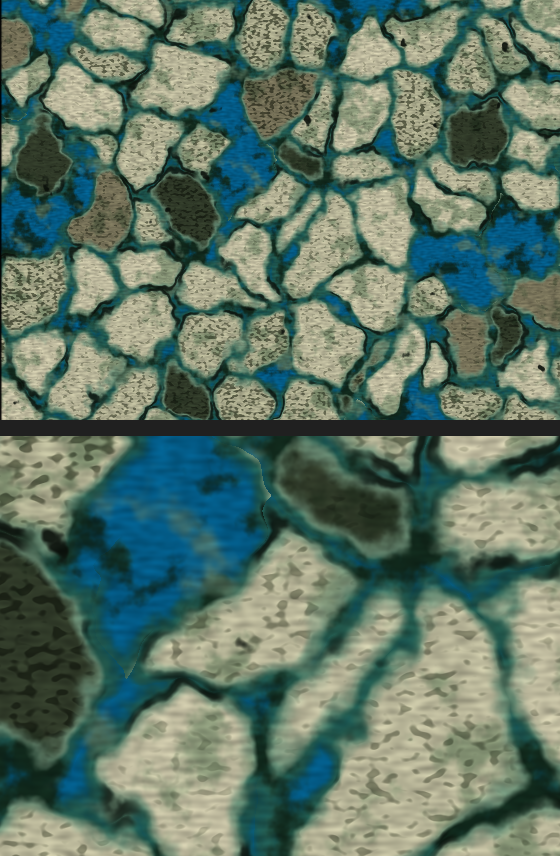
Top, the full canvas; bottom, a detail of the centre.
A Shadertoy shader for this texture:

```glsl
// Thin section of porous sandstone: pale, speckled mineral grains in blue-green resin.
// Grains are cells of a weighted Voronoi diagram with rounded corners; gradient noise
// opens the pores, dirties the grains and adds fine horizontal scan streaks.

vec2 hash2(vec2 p) {
    vec3 h = fract(p.xyx * vec3(0.1031, 0.1030, 0.0973));
    h += dot(h, h.yzx + 33.33);
    return fract((h.xx + h.yz) * h.zy);
}

float gradientNoise(vec2 p) {
    vec2 i = floor(p), f = fract(p);
    vec2 u = f * f * f * (f * (f * 6.0 - 15.0) + 10.0);
    vec2 e = vec2(0.0, 1.0);
    float a = dot(hash2(i) * 2.0 - 1.0, f);
    float b = dot(hash2(i + e.yx) * 2.0 - 1.0, f - e.yx);
    float c = dot(hash2(i + e) * 2.0 - 1.0, f - e);
    float d = dot(hash2(i + 1.0) * 2.0 - 1.0, f - 1.0);
    return 1.4 * mix(mix(a, b, u.x), mix(c, d, u.x), u.y);
}

float fbm(vec2 p) {
    float sum = 0.0, amp = 0.6;
    for (int i = 0; i < 4; i++) {
        sum += amp * gradientNoise(p);
        p = mat2(1.6, 1.2, -1.2, 1.6) * p + 17.3;
        amp *= 0.5;
    }
    return sum;
}

// Grain centre relative to p (xy) and its size weight (z)
vec3 seed(vec2 cell, vec2 p) {
    return vec3(cell + hash2(cell) - p, 0.35 * hash2(cell + 71.0).x);
}

// Rounded distance to the cell edge (x) and two random values of the cell (yz)
vec3 grainCell(vec2 p) {
    vec2 home = floor(p), best = home;
    vec3 near = vec3(0.0);
    float nearest = 1e5;
    for (int y = -2; y <= 2; y++)
    for (int x = -2; x <= 2; x++) {
        vec2 cell = home + vec2(x, y);
        vec3 s = seed(cell, p);
        float power = dot(s.xy, s.xy) - s.z;
        if (power < nearest) { nearest = power; best = cell; near = s; }
    }
    float sum = 1e-6;
    for (int y = -2; y <= 2; y++)
    for (int x = -2; x <= 2; x++) {
        if (x == 0 && y == 0) continue;
        vec3 s = seed(best + vec2(x, y), p);
        float edge = (dot(s.xy, s.xy) - s.z - nearest) / (2.0 * max(distance(s.xy, near.xy), 0.05));
        sum += exp(-15.0 * edge);
    }
    return vec3(-log(sum) / 15.0, hash2(best + 137.0));
}

void mainImage(out vec4 fragColor, in vec2 fragCoord) {
    vec2 p = fragCoord / iResolution.y;

    // Grain outlines, with wider gaps where the pore noise is high
    vec2 warp = vec2(fbm(p * 7.0), fbm(p * 7.0 + 40.0));
    vec3 cell = grainCell(p * 7.2 + 0.45 * warp);
    float kind = cell.y, roughness = cell.z;
    float gap = 0.035 + 0.28 * smoothstep(0.0, 0.5, fbm(p * 4.5 + 7.0));
    float d = (kind < 0.1 ? -cell.x : cell.x) - gap;
    d += 0.06 * fbm(p * 30.0);

    // Noise layers
    float patches = fbm(p * 9.0 + 23.0);
    float dirt = fbm(p * 32.0 + 5.0);
    float speckle = gradientNoise(p * vec2(95.0, 150.0));
    float streak = gradientNoise(p * vec2(55.0, 185.0) + 9.0);

    // Resin: blue pools, teal margins and murky dark green clumps
    vec3 resin = mix(vec3(0.04, 0.28, 0.32), vec3(0.01, 0.35, 0.52), smoothstep(-0.05, -0.16, d + 0.1 * dirt));
    resin = mix(resin, vec3(0.16, 0.36, 0.29), smoothstep(-0.14, 0.0, d + 0.12 * dirt) * 0.8);
    float murk = smoothstep(0.0, 0.3, patches + 0.5 * dirt);
    resin = mix(resin, vec3(0.05, 0.12, 0.07), 0.85 * murk);
    resin = mix(resin, vec3(0.36, 0.47, 0.38), 0.7 * smoothstep(0.1, 0.4, fbm(p * 14.0 + 61.0)));

    // Grains: mostly pale, some brown-grey, a few dark green
    vec3 grain = mix(vec3(0.76, 0.74, 0.63), vec3(0.68, 0.68, 0.56), roughness);
    if (kind > 0.84) grain = vec3(0.47, 0.45, 0.35);
    if (kind > 0.95) grain = vec3(0.19, 0.23, 0.16);
    grain = mix(grain, grain * vec3(0.70, 0.79, 0.74), smoothstep(0.0, 0.35, patches + 0.6 * dirt));
    float pits = smoothstep(0.12, 0.5, speckle + 0.5 * dirt + 0.3 * roughness - 0.1);
    grain = mix(grain, grain * vec3(0.45, 0.47, 0.42), pits * (0.35 + 0.6 * roughness));

    // Stained rim between grain and resin
    grain = mix(vec3(0.40, 0.53, 0.44), grain, smoothstep(0.0, 0.10, d + 0.06 * dirt));
    vec3 color = mix(resin, grain, smoothstep(-0.025, 0.035, d));

    // Broken black outlines and opaque specks
    float outline = smoothstep(0.045, 0.01, abs(d + 0.01)) * smoothstep(0.02, 0.25, fbm(p * 11.0 + 83.0));
    float opaque = smoothstep(0.42, 0.52, fbm(p * 13.0 + 31.0) + 0.15 * dirt);
    color = mix(color, vec3(0.04, 0.06, 0.04), max(0.8 * outline, 0.9 * opaque));

    // Scan streaks and the dark left margin
    color *= 1.0 + 0.22 * streak + 0.10 * speckle;
    color *= smoothstep(0.0, 0.007, p.x);
    fragColor = vec4(clamp(color, 0.0, 1.0), 1.0);
}
```
